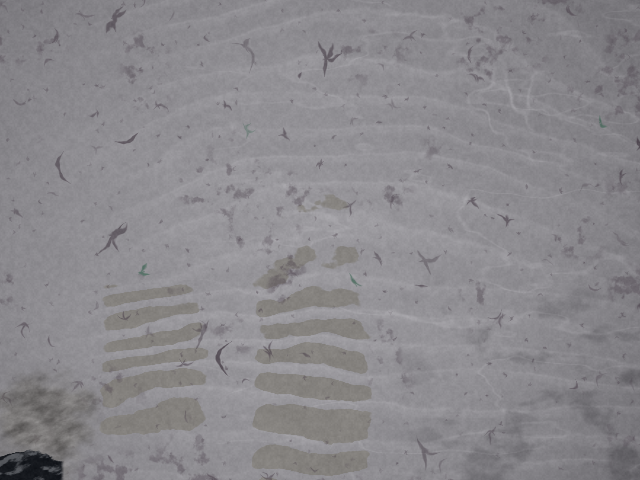
Reproduce this texture procedurally as a Shadertoy shader.

```glsl
const vec3 SAND = vec3(0.600, 0.594, 0.612);
const vec3 WET = vec3(0.505, 0.492, 0.470);
const vec3 MUD = vec3(0.42, 0.41, 0.40);
const vec3 WEED = vec3(0.30, 0.26, 0.30);
const vec3 GREEN_WEED = vec3(0.22, 0.38, 0.31);
const vec3 PLASTIC = vec3(0.08, 0.09, 0.11);
const float RIPPLE_SPACING = 0.069;
const float CREST_LIGHT = 0.042;
const float VIGNETTE = 0.18;
const float GRAIN = 0.030;
const float EDGE = 0.0022;

float hash(vec2 p) {
    vec3 q = fract(p.xyx * 0.1031);
    q += dot(q, q.yzx + 33.33);
    return fract((q.x + q.y) * q.z);
}

float noise(vec2 p) {
    vec2 i = floor(p), f = fract(p);
    f = f * f * (3.0 - 2.0 * f);
    return mix(mix(hash(i), hash(i + vec2(1, 0)), f.x),
               mix(hash(i + vec2(0, 1)), hash(i + vec2(1, 1)), f.x), f.y);
}

float fbm(vec2 p) {
    float sum = 0.0, amp = 0.53;
    for (int i = 0; i < 4; i++) {
        sum += amp * noise(p);
        p = mat2(1.6, 1.2, -1.2, 1.6) * p + 17.3;
        amp *= 0.5;
    }
    return sum;
}

// Soft window from a to b
float band(float a, float b, float soft, float x) {
    return smoothstep(a - soft, a + soft, x) * (1.0 - smoothstep(b - soft, b + soft, x));
}

// Bent, tapered scraps with a few branches: x = cover, y = random tint
vec2 scraps(vec2 p, float cell, float size, float width, float density, float seed) {
    vec2 result = vec2(0.0);
    for (int j = -1; j <= 1; j++)
    for (int i = -1; i <= 1; i++) {
        vec2 id = floor(p / cell) + vec2(i, j);
        vec2 key = id + seed;
        if (hash(key) > density) continue;
        vec2 centre = (id + vec2(hash(key + 31.7), hash(key + 57.1))) * cell;
        float branches = 1.0 + floor(3.0 * hash(key + 83.9));
        for (float k = 0.0; k < branches; k++) {
            float a = 6.283 * hash(key + 11.3 * k + 5.0);
            float len = size * mix(0.35, 1.0, hash(key + 7.7 * k + 91.0));
            vec2 q = mat2(cos(a), -sin(a), sin(a), cos(a)) * (p - centre);
            q.x -= 0.6 * len * step(0.5, k);
            q.y += (hash(key + k + 43.0) - 0.5) * 1.6 * q.x * q.x / len;
            q.y += 0.3 * size * (noise(p * 1.6 / size) - 0.5);
            float along = clamp(q.x / len, -1.0, 1.0);
            float w = width * (1.0 - along * along) * (0.4 + noise(p * 140.0));
            float d = length(vec2(max(abs(q.x) - len, 0.0), q.y)) - w;
            float cover = (1.0 - smoothstep(-EDGE, EDGE, d)) * mix(0.4, 1.0, hash(key + 3.3));
            if (cover > result.x) result = vec2(cover, hash(key + 71.0));
        }
    }
    return result;
}

void mainImage(out vec4 fragColor, in vec2 fragCoord) {
    vec2 p = fragCoord / iResolution.y;

    // Uneven daylight
    vec2 fromLight = p - vec2(0.6, 0.45);
    vec3 color = SAND - VIGNETTE * dot(fromLight, fromLight);
    color += 0.035 * (fbm(p * vec2(4.0, 7.0)) - 0.5);

    // Arched ripples, flatter near the bottom
    float arch = -0.45 * (p.x - 0.75) * (p.x - 0.75) * smoothstep(0.0, 0.6, p.y);
    float t = (p.y - arch) / RIPPLE_SPACING;
    t += 1.3 * (noise(p * vec2(2.5, 5.0)) - 0.5) + 0.5 * (noise(p * vec2(9.0, 14.0)) - 0.5);
    t += 0.12 * (fbm(p * 40.0) - 0.5);
    float phase = fract(t) - 0.5;
    float crest = exp(-phase * phase * 50.0);
    float lip = exp(-pow((phase - 0.13) * 18.0, 2.0));
    float strength = smoothstep(0.0, 0.5, p.x) * (0.35 + 0.9 * noise(p * vec2(5.0, 9.0) + 40.0));
    color += CREST_LIGHT * strength * (0.6 * crest + 0.7 * lip - 0.3);

    // Thin pale drainage lines and curls
    float contour = abs(fbm(p * vec2(3.5, 11.0) + 9.0) - 0.5);
    color += 0.032 * (1.0 - smoothstep(0.0, 0.022, contour)) * smoothstep(0.2, 0.7, p.x);
    vec2 toCurl = p - vec2(1.05, 0.79);
    float curl = 1.0 - smoothstep(0.0, 0.11, abs(noise(p * 24.0) - 0.5));
    color += 0.07 * curl * exp(-dot(toCurl, toCurl) * 130.0);

    // Wet hollows between crests
    float ragged = fbm(p * vec2(22.0, 30.0));
    float middle = band(0.53, 0.77, 0.035, p.x) * (1.0 - smoothstep(0.1, 0.68, p.y) * 0.6) * step(p.y, 0.62);
    float left = 0.85 * band(0.21, 0.43, 0.04, p.x) * band(0.07, 0.41, 0.03, p.y);
    float hollow = max(middle, left) * (1.0 - exp(-phase * phase * 28.0)) + 0.8 * (ragged - 0.5);
    float wet = smoothstep(0.48, 0.56, hollow) * step(0.02, max(middle, left));
    color = mix(color, WET + 0.04 * (ragged - 0.5), 0.8 * wet);

    // Dark silt, strongest at lower right
    float siltArea = smoothstep(0.75, 1.0, p.x) * (1.0 - smoothstep(0.25, 0.55, p.y));
    color -= 0.08 * siltArea * smoothstep(0.5, 0.72, fbm(p * vec2(13.0, 23.0) + 3.0));
    float smear = smoothstep(0.55, 0.75, fbm(p * 48.0)) * smoothstep(0.58, 0.8, noise(p * 10.0 + 6.0));
    color = mix(color, WEED, 0.4 * smear);

    // Weed scraps from specks to tufts
    vec2 specks = scraps(p, 0.035, 0.005, 0.0016, 0.35, 13.0);
    vec2 strands = scraps(p, 0.105, 0.017, 0.0024, 0.50, 47.0);
    vec2 tufts = scraps(p, 0.26, 0.038, 0.0048, 0.38, 101.0);
    color = mix(color, WEED, 0.55 * specks.x);
    color = mix(color, mix(WEED, GREEN_WEED, step(0.93, strands.y)), 0.7 * strands.x);
    color = mix(color, WEED * 0.9, 0.8 * tufts.x);

    // Rumpled mud and dark plastic in the corner
    float folds = fbm(vec2(p.x + p.y, 2.2 * (p.y - 0.5 * p.x)) * 26.0);
    float mud = 1.0 - smoothstep(0.06, 0.15, length(p - vec2(0.09, 0.11)) + 0.12 * (ragged - 0.5));
    color = mix(color, MUD + 0.45 * (folds - 0.5), 0.75 * mud);
    float sheet = 0.055 - 0.25 * max(p.x - 0.07, 0.0) + 0.04 * (folds - 0.5) - p.y;
    float plastic = smoothstep(-EDGE, EDGE, sheet) * (1.0 - smoothstep(0.125, 0.135, p.x));
    color = mix(color, PLASTIC + 0.25 * smoothstep(0.56, 0.75, folds), plastic);

    // Fine sand grain
    color += GRAIN * (noise(p * 330.0) - 0.5) + GRAIN * (noise(p * 120.0) - 0.5);
    fragColor = vec4(clamp(color, 0.0, 1.0), 1.0);
}
```
